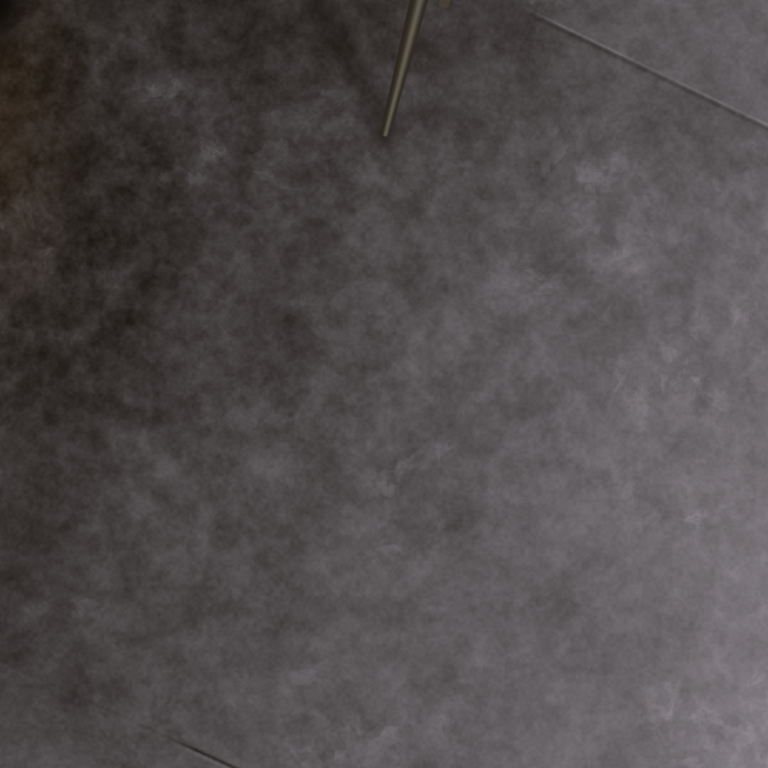
Write a Shadertoy shader that draws this texture.

```glsl
// Dark stone floor tiles in soft raking light, with a thin metal chair leg.
// Warped fractal noise gives clouds, crusty wisps and grain over a broad light
// falloff; segment distances draw the joints, the leg and its shadow.

float hash(vec2 p) {
    vec3 q = fract(vec3(p.xyx) * 0.1031);
    q += dot(q, q.yzx + 33.33);
    return fract((q.x + q.y) * q.z);
}

float noise(vec2 p) {
    vec2 i = floor(p), f = fract(p);
    f = f * f * (3.0 - 2.0 * f);
    return mix(mix(hash(i), hash(i + vec2(1, 0)), f.x),
               mix(hash(i + vec2(0, 1)), hash(i + vec2(1, 1)), f.x), f.y);
}

// Fractal noise centred on zero
float fbm(vec2 p) {
    float sum = 0.0, amp = 0.5;
    for (int i = 0; i < 5; i++) {
        sum += amp * (noise(p) - 0.5);
        p = mat2(1.6, 1.2, -1.2, 1.6) * p + 17.3;
        amp *= 0.6;
    }
    return sum;
}

float blob(vec2 p, vec2 centre, vec2 size) {
    vec2 d = (p - centre) / size;
    return exp(-dot(d, d));
}

float segment(vec2 p, vec2 a, vec2 b) {
    vec2 d = b - a;
    return length(p - a - d * clamp(dot(p - a, d) / dot(d, d), 0.0, 1.0));
}

// Signed distance to the infinite line through a and b, positive on its left
float lineSide(vec2 p, vec2 a, vec2 b) {
    vec2 d = normalize(b - a);
    return dot(p - a, vec2(-d.y, d.x));
}

void mainImage(out vec4 fragColor, in vec2 fragCoord) {
    vec2 uv = fragCoord / iResolution.xy;
    float soft = 1.2 / iResolution.y;

    // Broad light: dim at upper left, bright at lower right
    float light = 0.205 + 0.19 * uv.x - 0.11 * (uv.y - 0.5);
    light -= 0.045 * blob(uv, vec2(0.2, 0.72), vec2(0.3, 0.2));
    light -= 0.03 * blob(uv, vec2(0.5, 1.0), vec2(0.25, 0.2));
    light += 0.035 * blob(uv, vec2(1.0, 0.4), vec2(0.3, 0.35));

    // Cloudy mottling with crumbled edges, rougher toward the upper left
    vec2 warp = vec2(fbm(uv * 6.0 + 3.0), fbm(uv * 6.0 + 41.0));
    vec2 crumble = vec2(fbm(uv * 38.0 + 7.0), fbm(uv * 38.0 + 71.0));
    vec2 p = uv + 0.08 * warp + 0.022 * crumble;
    float rough = 0.75 + 0.5 * blob(uv, vec2(0.2, 0.65), vec2(0.4, 0.4));
    light += rough * (0.09 * fbm(p * 6.0 + 8.0) + 0.10 * fbm(p * 19.0 + 60.0)
                    + 0.10 * fbm(uv * 48.0 + 33.0));

    // Pale mineral wisps gathered in patches
    float patches = 0.9 * smoothstep(0.0, 0.25, fbm(uv * 5.5 + 25.0))
        + 0.9 * blob(uv, vec2(0.33, 0.83), vec2(0.16, 0.10))
        + 0.9 * blob(uv, vec2(0.86, 0.37), vec2(0.07, 0.06))
        + 0.8 * blob(uv, vec2(0.48, 0.05), vec2(0.14, 0.06))
        + 0.6 * blob(uv, vec2(0.06, 0.62), vec2(0.14, 0.08))
        + 0.5 * blob(uv, vec2(0.32, 0.48), vec2(0.12, 0.05));
    float wisps = pow(1.0 - min(1.0, 5.0 * abs(fbm(p * 10.0 + 90.0))), 3.0);
    float flecks = smoothstep(0.0, 0.25, fbm(p * 26.0 + 12.0));
    light += patches * (0.035 * wisps + 0.07 * flecks);

    // Fine grain
    light += 0.028 * (noise(uv * 150.0) - 0.5) + 0.024 * (noise(uv * 270.0) - 0.5);

    // Tile joints: a dark groove with a thin lit edge, unevenly worn
    float wear = 0.6 + 0.8 * noise(uv * 30.0);
    float upper = lineSide(uv, vec2(0.703, 0.98), vec2(1.0, 0.837));
    float reach = smoothstep(0.67, 0.74, uv.x);
    light += reach * (0.03 * smoothstep(-soft, 0.004, upper)
        + 0.08 * wear * exp(-pow(upper / 0.002, 2.0))
        - 0.06 * exp(-pow((upper + 0.005) / 0.003, 2.0)));
    float lower = lineSide(uv, vec2(0.0, 0.14), vec2(0.306, 0.0));
    float worn = wear * (0.12 + 0.88 * smoothstep(0.22, 0.26, uv.x));
    light += worn * (0.05 * exp(-pow((lower + 0.004) / 0.003, 2.0))
        - 0.12 * exp(-pow(lower / 0.0025, 2.0)));

    // Soft shadows of the chair leg on the floor
    vec2 foot = vec2(0.502, 0.829);
    float shadow = segment(uv, foot, vec2(0.405, 1.02));
    light *= 1.0 - 0.25 * (1.0 - smoothstep(0.003, 0.03, shadow));
    light *= 1.0 - 0.12 * (1.0 - smoothstep(0.0, 0.015, segment(uv, foot, vec2(0.45, 0.79))));

    // Stone colour: warm in the dark, faintly violet in the light
    float tone = max((light - 0.165) / 0.25, -0.25);
    vec3 color = mix(vec3(0.18, 0.163, 0.153), vec3(0.43, 0.41, 0.425), tone);
    color += vec3(0.04, 0.018, -0.005) * blob(uv, vec2(0.0, 0.85), vec2(0.09, 0.22));
    color *= 1.0 - 0.7 * blob(uv, vec2(0.0, 1.0), vec2(0.03, 0.05));

    // Metal leg, slightly tapered, with a lit core and dark rims
    vec2 top = vec2(0.548, 1.01);
    float width = mix(0.0065, 0.0115, clamp((uv.y - foot.y) / 0.17, 0.0, 1.0));
    float across = lineSide(uv, foot, top) / width;
    vec3 metal = mix(vec3(0.17, 0.15, 0.12), vec3(0.38, 0.36, 0.31),
                     exp(-pow((across + 0.15) / 0.45, 2.0)));
    float leg = segment(uv, foot, top);
    color = mix(color, metal, 1.0 - smoothstep(width - soft, width + soft, leg));
    float stub = segment(uv, vec2(0.578, 0.996), vec2(0.585, 1.02));
    color = mix(color, vec3(0.27, 0.25, 0.2), 1.0 - smoothstep(0.007 - soft, 0.007 + soft, stub));

    fragColor = vec4(clamp(color, 0.0, 1.0), 1.0);
}
```
